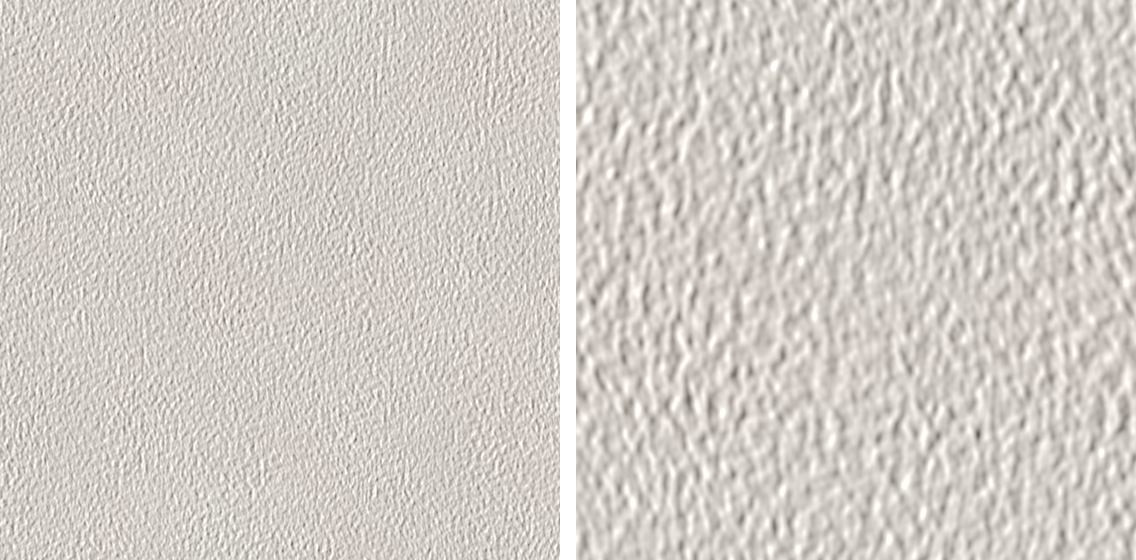
Left, the full canvas; right, a detail of the centre.
This texture is drawn by a WebGL 1 fragment shader. Its source:

```glsl
precision highp float;

uniform vec2 u_resolution;

const vec3 PLASTER = vec3(0.826, 0.803, 0.779);
const vec3 BLUSH = vec3(0.010, -0.004, -0.005);   // warm tint of some patches
const vec2 GRAIN_FREQ = vec2(134.0, 87.0);        // grains per canvas, taller than wide
const float DETAIL_SCALE = 1.77;
const float DETAIL_AMOUNT = 0.42;
const vec2 LIGHT_DIR = vec2(-0.96, 0.28);
const float LIGHT_REACH = 0.0018;                 // half the distance between height samples
const float RELIEF = 0.285;
const float RELIEF_VARIATION = 0.35;
const float RELIEF_SOFTNESS = 0.86;               // contrast of the gentle slopes
const float RELIEF_PUNCH = 0.5;                   // extra contrast of the steep slopes
const float SHADOW_BIAS = 0.08;                   // steep slopes darken more than they lighten
const float BEND_FREQ = 6.0;
const float BEND_AMOUNT = 0.014;
const float PATCH_FREQ = 4.0;
const float PATCH_TONE = 0.016;
const float MOTTLE_FREQ = 24.0;
const float MOTTLE_TONE = 0.018;
const float TAU = 6.2831853;

float hash(vec2 p) {
  return fract(sin(dot(p, vec2(127.1, 311.7))) * 43758.5453);
}

// Dot product of a random unit gradient at a lattice corner with the offset to it
float cornerSlope(vec2 cell, vec2 offset) {
  float angle = TAU * hash(cell);
  return dot(vec2(cos(angle), sin(angle)), offset);
}

float gradientNoise(vec2 p) {
  vec2 cell = floor(p);
  vec2 f = p - cell;
  vec2 fade = f * f * f * (f * (f * 6.0 - 15.0) + 10.0);
  vec2 right = vec2(1.0, 0.0);
  vec2 up = vec2(0.0, 1.0);
  float bottom = mix(cornerSlope(cell, f),
                     cornerSlope(cell + right, f - right), fade.x);
  float top = mix(cornerSlope(cell + up, f - up),
                  cornerSlope(cell + 1.0, f - 1.0), fade.x);
  return mix(bottom, top, fade.y);
}

// Embossed grain: coarse bumps plus finer wrinkles
float surfaceHeight(vec2 p) {
  vec2 grain = p * GRAIN_FREQ;
  return gradientNoise(grain)
       + DETAIL_AMOUNT * gradientNoise(grain * DETAIL_SCALE + 37.3);
}

void main() {
  vec2 uv = gl_FragCoord.xy / min(u_resolution.x, u_resolution.y);

  // Slow sideways bend so the grain direction drifts
  vec2 p = uv;
  p.x += BEND_AMOUNT * gradientNoise(uv * BEND_FREQ + 11.7);

  // Side light: slope of the surface along the light direction
  vec2 reach = LIGHT_DIR * LIGHT_REACH;
  float slope = surfaceHeight(p - reach) - surfaceHeight(p + reach);
  float steep = slope * slope;
  float shade = slope * (RELIEF_SOFTNESS + RELIEF_PUNCH * steep) - SHADOW_BIAS * steep;

  // Broad patches of tone, tint and relief depth
  float tone = PATCH_TONE * gradientNoise(uv * PATCH_FREQ + 5.2)
             + MOTTLE_TONE * gradientNoise(uv * MOTTLE_FREQ + 47.6);
  float tint = gradientNoise(uv * PATCH_FREQ + 23.9);
  float depth = 1.0 + RELIEF_VARIATION * gradientNoise(uv * PATCH_FREQ * 2.0 + 61.4);

  vec3 color = PLASTER + BLUSH * tint + tone + RELIEF * depth * shade;
  gl_FragColor = vec4(clamp(color, 0.0, 1.0), 1.0);
}
```
